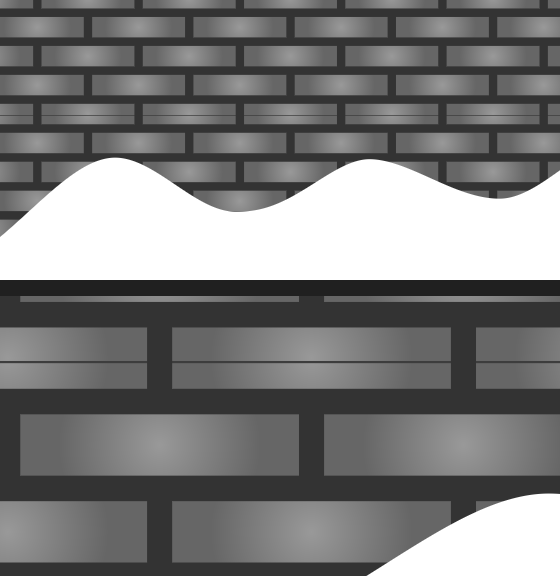
Top, the full canvas; bottom, a detail of the centre.
Reproduce this pattern procedurally as a WebGL 2 fragment shader.

```glsl
#version 300 es
precision highp float;

uniform vec2 u_resolution;
out vec4 fragColor;

// Lengths are percentages of the canvas height
const vec2 BRICK_PITCH = vec2(36.17, 10.34);
const vec2 BRICK_HALF = vec2(16.59, 3.65);
const vec2 FIRST_BRICK = vec2(49.5, 9.71);
const float GLOW_RADIUS = 12.0;
const float SEAM_DEPTH = 41.2;
const float SEAM_HALF = 0.13;

const vec3 MORTAR = vec3(0.20);
const vec3 BRICK_EDGE = vec3(0.40);
const vec3 BRICK_CENTER = vec3(0.60);
const vec3 SEAM = vec3(0.24);
const vec3 SNOW = vec3(1.0);

// Antialiased fill of a signed distance, negative inside
float coverage(float dist, float pixel) {
    return clamp(0.5 - dist / pixel, 0.0, 1.0);
}

float boxDistance(vec2 p, vec2 halfSize) {
    vec2 d = abs(p) - halfSize;
    return length(max(d, 0.0)) + min(max(d.x, d.y), 0.0);
}

// Offset from the center of the nearest brick in a running bond
vec2 brickOffset(vec2 p, vec2 origin, vec2 pitch) {
    vec2 cell = (p - origin) / pitch;
    float row = floor(cell.y + 0.5);
    cell.x += 0.5 * mod(row, 2.0);
    return (fract(cell + 0.5) - 0.5) * pitch;
}

vec3 brickColor(vec2 offset, float radius) {
    float glow = 1.0 - clamp(length(offset) / radius, 0.0, 1.0);
    return mix(BRICK_EDGE, BRICK_CENTER, glow);
}

// Eased step whose midpoint is shifted by skew
float swing(float x, float start, float end, float skew) {
    float t = clamp((x - start) / (end - start), 0.0, 1.0);
    return smoothstep(0.0, 1.0, pow(t, skew));
}

// Depth of the drift's crest below the top of the canvas
float crestDepth(float x) {
    float depth = 100.8;
    depth -= 44.5 * swing(x, -39.1, 41.1, 1.25);
    depth += 19.3 * swing(x, 41.1, 84.1, 1.0);
    depth -= 18.75 * swing(x, 84.1, 132.0, 1.2);
    depth += 14.1 * swing(x, 132.0, 178.4, 0.95);
    depth -= 21.1 * swing(x, 178.4, 222.7, 1.0);
    return depth;
}

void main() {
    float pixel = 100.0 / u_resolution.y;
    vec2 p = gl_FragCoord.xy * pixel;
    p.y = 100.0 - p.y;

    // Brick wall
    vec2 offset = brickOffset(p, FIRST_BRICK, BRICK_PITCH);
    vec3 face = brickColor(offset, GLOW_RADIUS);

    // Hairline seam across one course
    float seam = coverage(abs(p.y - SEAM_DEPTH) - SEAM_HALF, pixel);
    face = mix(face, SEAM, seam);
    float brick = coverage(boxDistance(offset, BRICK_HALF), pixel);
    vec3 color = mix(MORTAR, face, brick);

    // Snow drift, with its edge width corrected for slope
    float slope = (crestDepth(p.x + 0.1) - crestDepth(p.x - 0.1)) / 0.2;
    float drift = (crestDepth(p.x) - p.y) / length(vec2(1.0, slope));
    color = mix(color, SNOW, coverage(drift, pixel));

    fragColor = vec4(color, 1.0);
}
```
